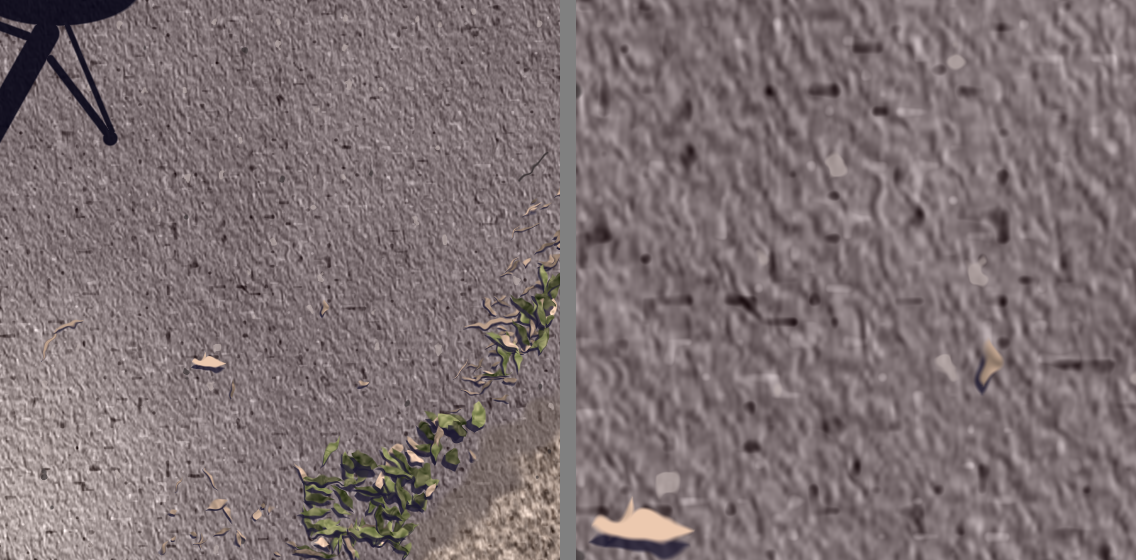
Left: the whole. Right: its middle third, enlarged.
Give the GLSL for this texture, as a Shadertoy shader.

```glsl
#define ASPHALT vec3(.492, .442, .452)
#define SUNLIT vec3(.69, .64, .63)
#define SHADOW vec3(.075, .065, .125)
#define LEAF vec3(.46, .47, .31)
#define STRAW vec3(.74, .63, .55)
#define SOIL vec3(.60, .53, .49)
#define GRAIN_SCALE vec2(215., 125.)
#define GRAIN_CONTRAST .22
#define SOFT .002
#define LEAVES 120
#define LITTER 75

float hash(vec2 p) {
    return fract(sin(dot(p, vec2(127.1, 311.7))) * 43758.5453);
}
float noise(vec2 p) {
    vec2 i = floor(p), f = fract(p);
    f = f * f * (3. - 2. * f);
    return mix(mix(hash(i), hash(i + vec2(1, 0)), f.x),
               mix(hash(i + vec2(0, 1)), hash(i + 1.), f.x), f.y);
}
// Side-lit bumps: the slope of the noise towards the sun
float relief(vec2 p) {
    return noise(p) - noise(p + vec2(.7, .4));
}
// Distance to a stroke; taper 0 is a capsule, taper 1 a pointed blade
float stroke(vec2 p, vec2 a, vec2 b, float width, float taper) {
    vec2 d = b - a;
    float h = clamp(dot(p - a, d) / dot(d, d), 0., 1.);
    return length(p - a - d * h) - width * mix(1., 4. * h * (1. - h), taper);
}
float cover(float d) {
    return 1. - smoothstep(-SOFT, SOFT, d);
}
// A blade with its own shadow beneath
void drawBlade(inout vec3 col, vec2 p, vec2 a, vec2 b, float width, vec3 tint) {
    vec2 drop = vec2(-.4, -.9) * (width + .001);
    col = mix(col, SHADOW * 1.5, .8 * cover(stroke(p - drop, a, b, width, 1.)));
    col = mix(col, tint, cover(stroke(p, a, b, width, 1.)));
}

vec3 ground(vec2 uv) {
    // Pavement, brighter towards the lower left
    float glow = 1. - smoothstep(0., .62, length(uv - vec2(-.03, .06)));
    float patches = noise(uv * 9.) + noise(uv * 28.) - 1.;
    vec2 g = uv + .005 * (vec2(noise(uv * 70.), noise(uv * 70. + 9.)) - .5);
    g.x += .12 * g.y;
    float grain = relief(g * GRAIN_SCALE) + .35 * relief(g * GRAIN_SCALE * .5 + 17.)
                + .45 * (noise(uv * vec2(330., 230.)) - .5);
    // Scattered bright grains and dark pits
    float fleck = noise(uv * 95. + 40.);
    grain += .7 * smoothstep(.8, 1., fleck) - 1.1 * smoothstep(.2, .0, 1. - noise(uv * 80. + 71.));
    vec3 col = mix(ASPHALT, SUNLIT, glow) + .04 * patches;
    col += GRAIN_CONTRAST * (1. + .4 * glow) * grain;

    // Worn strip and gravelly soil in the lower right corner
    float edge = uv.y - .9 * (uv.x - .76) + .07 * (noise(uv * 22.) - .5);
    float strip = (1. - smoothstep(.08, .12, edge)) * smoothstep(.70, .76, uv.x);
    vec3 worn = ASPHALT * vec3(.97, .96, .91) + .05 * patches + .13 * grain;
    col = mix(col, worn, strip);
    float stones = noise(uv * 75.) + .7 * noise(uv * 150. + 5.) - .85;
    vec3 soil = SOIL + vec3(.40, .38, .36) * stones + .2 * grain;
    return mix(col, soil, 1. - smoothstep(-.025, .025, edge));
}
// Sparse ragged pale and dark stones, one per chosen cell
void drawPebbles(inout vec3 col, vec2 uv) {
    vec2 cell = floor(uv * 17.), f = fract(uv * 17.);
    float pick = hash(cell + 3.), size = mix(.03, .12, hash(cell + 31.));
    vec2 center = .25 + .5 * vec2(hash(cell + 11.), hash(cell + 23.));
    float d = length((f - center) * vec2(1.2, .8)) - size * (.2 + 1.5 * noise(uv * 170.));
    vec3 tint = pick < .07 ? ASPHALT * .4 : SUNLIT * 1.08;
    col = mix(col, tint, .65 * step(pick, .35) * cover(d / 17.));
}
void drawLitter(inout vec3 col, vec2 uv) {
    for (int i = 0; i < LITTER; i++) {
        float k = float(i);
        float r = hash(vec2(k, 1.)), s = hash(vec2(k, 2.)), t = hash(vec2(k, 3.));
        bool border = i % 6 < 4;
        vec2 at = border ? mix(vec2(.85, .26), vec2(1., .66), r) + .09 * (vec2(s, t) - .5)
                : i % 6 < 5 ? vec2(.29 + .24 * r, .11 * s * s) : vec2(r, s * .5);
        float angle = (border ? 1.6 : 3.1) * t - .5;
        vec2 reach = mix(.005, .022, hash(vec2(k, 4.))) * vec2(cos(angle), sin(angle));
        vec3 tint = STRAW * (mix(.65, 1.1, hash(vec2(k, 5.))) + .4 * (noise(uv * 150.) - .5));
        drawBlade(col, uv, at - reach, at + reach, mix(.0015, .005, s), tint);
    }
    // Larger chip, bent stalk, twigs
    drawBlade(col, uv, vec2(.345, .354), vec2(.402, .352), .008, STRAW * 1.25);
    drawBlade(col, uv, vec2(.077, .36), vec2(.102, .413), .003, STRAW);
    drawBlade(col, uv, vec2(.096, .408), vec2(.145, .426), .003, STRAW);
    drawBlade(col, uv, vec2(.83, .412), vec2(.95, .437), .004, STRAW);
    col = mix(col, ASPHALT * .5, cover(stroke(uv, vec2(.928, .676), vec2(.975, .727), .002, 0.)));
}
// Leaves in a clump, a slanted row and a tuft at the right
void drawWeeds(inout vec3 col, vec2 uv) {
    vec3 mottle = vec3(.30, .26, .24) * (noise(uv * 120.) + .5 * noise(uv * 230.) - .75);
    for (int i = 0; i < LEAVES; i++) {
        float k = float(i) + 100.;
        float r = hash(vec2(k, 1.)), s = hash(vec2(k, 2.)), t = hash(vec2(k, 3.));
        vec2 jitter = vec2(s, t) - .5;
        vec2 root = i % 10 < 5 ? vec2(.55 + .2 * r, .17 * s)
                  : i % 10 < 8 ? mix(vec2(.69, .06), vec2(.82, .24), r) + .07 * jitter
                  : mix(vec2(.91, .31), vec2(1.01, .5), r) + .05 * jitter;
        float angle = mix(.7, 3.3, hash(vec2(k, 4.))), shade = hash(vec2(k, 5.));
        vec2 tip = root + mix(.025, .065, t) * vec2(cos(angle), sin(angle));
        vec3 tint = (i % 7 == 0 ? STRAW : LEAF) * mix(.55, 1.3, shade) + mottle;
        drawBlade(col, uv, root, tip, mix(.004, .013, r * s + .1), tint);
    }
}
// Shadow of a round bowl on thin legs
float bowlShadow(vec2 p) {
    float d = (length((p - vec2(.1, 1.02)) / vec2(.15, .066)) - 1.) * .066;
    d = min(d, stroke(p, vec2(.082, .94), vec2(-.03, .74), .024, 0.));
    d = min(d, stroke(p, vec2(.09, .895), vec2(.195, .757), .007, 0.));
    d = min(d, stroke(p, vec2(.12, .955), vec2(.2, .765), .005, 0.));
    d = min(d, stroke(p, vec2(-.01, .957), vec2(.05, .935), .008, 0.));
    return min(d, length(p - vec2(.197, .753)) - .013);
}
void mainImage(out vec4 fragColor, in vec2 fragCoord) {
    vec2 uv = fragCoord / iResolution.xy;
    // Ragged outlines for everything that lies on the ground
    vec2 ragged = uv + .011 * (vec2(noise(uv * 75.), noise(uv * 75. + 31.)) - .5);
    vec3 col = ground(uv);
    drawPebbles(col, uv);
    drawLitter(col, ragged);
    drawWeeds(col, ragged);
    col = mix(col, SHADOW + .1 * (col - ASPHALT), cover(bowlShadow(uv)));
    fragColor = vec4(clamp(col, 0., 1.), 1.);
}
```
